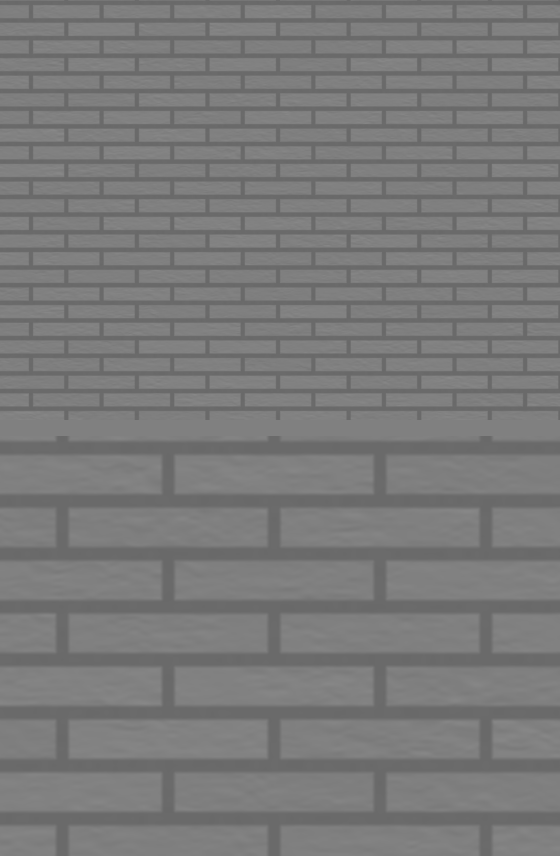
Top: the whole. Bottom: its middle third, enlarged.
Reproduce this texture procedurally as a Shadertoy shader.

```glsl
const float ROWS = 23.8;                       // courses over the canvas height
const float BRICK_LENGTH = 4.0;                // all lengths in course heights
const vec2 WALL_OFFSET = vec2(0.244, 0.36);    // shifts the joints into place
const vec2 JOINT = vec2(0.24, 0.26);           // upright and level joint widths
const float CORNER_RADIUS = 0.03;
const float EDGE_SOFTNESS = 0.05;
const vec3 BRICK_COLOR = vec3(0.502);
const vec3 MORTAR_COLOR = vec3(0.416);
const float TONE_VARIATION = 0.014;            // brightness spread between bricks
const vec2 GRAIN_FREQUENCY = vec2(2.4, 6.5);   // long, flat wrinkles
const float GRAIN_WARP = 0.5;
const float GRAIN_STRENGTH = 0.045;
const float MORTAR_GRAIN = 0.008;

float hash(vec2 p) {
    vec3 q = fract(p.xyx * vec3(0.1031, 0.1030, 0.0973));
    q += dot(q, q.yzx + 33.33);
    return fract((q.x + q.y) * q.z);
}

float noise(vec2 p) {
    vec2 cell = floor(p);
    vec2 f = fract(p);
    f = f * f * (3.0 - 2.0 * f);
    float low = mix(hash(cell), hash(cell + vec2(1.0, 0.0)), f.x);
    float high = mix(hash(cell + vec2(0.0, 1.0)), hash(cell + 1.0), f.x);
    return mix(low, high, f.y);
}

// Height of the wrinkled brick face
float wrinkles(vec2 p) {
    vec2 q = p * GRAIN_FREQUENCY;
    q.y += GRAIN_WARP * noise(p * 3.0 + 17.0);
    return 0.65 * noise(q) + 0.35 * noise(q * 2.0 + 5.0);
}

float roundedBox(vec2 p, vec2 halfSize, float radius) {
    vec2 d = abs(p) - halfSize + radius;
    return length(max(d, 0.0)) + min(max(d.x, d.y), 0.0) - radius;
}

void mainImage(out vec4 fragColor, in vec2 fragCoord) {
    vec2 wall = fragCoord / iResolution.y * ROWS + WALL_OFFSET;

    // Running bond: every other course moves by half a brick
    float course = floor(wall.y);
    float along = wall.x / BRICK_LENGTH + 0.5 * mod(course, 2.0);
    vec2 brickId = vec2(floor(along), course);
    vec2 local = (fract(vec2(along, wall.y)) - 0.5) * vec2(BRICK_LENGTH, 1.0);

    // Brick outline
    vec2 halfSize = 0.5 * (vec2(BRICK_LENGTH, 1.0) - JOINT);
    float edge = max(EDGE_SOFTNESS, 0.75 * ROWS / iResolution.y);
    float face = 1.0 - smoothstep(-edge, edge, roundedBox(local, halfSize, CORNER_RADIUS));

    // Light from above on the wrinkles, stronger in patches
    vec2 grainPos = local + 50.0 + 31.0 * vec2(hash(brickId), hash(brickId + 9.0));
    float relief = wrinkles(grainPos) - wrinkles(grainPos + vec2(0.03, 0.08));
    float patches = mix(0.35, 1.3, noise(grainPos * vec2(0.9, 1.5)));
    float tone = (hash(brickId + 40.0) - 0.5) * TONE_VARIATION;

    vec3 brick = BRICK_COLOR + tone + relief * patches * GRAIN_STRENGTH;
    vec3 mortar = MORTAR_COLOR + (noise(wall * 6.0) - 0.5) * MORTAR_GRAIN;
    fragColor = vec4(mix(mortar, brick, face), 1.0);
}
```
